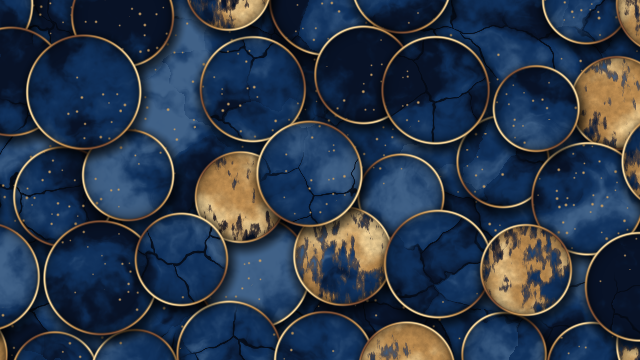
Write a Shadertoy shader that draws this pattern.

```glsl
// Overlapping gold-rimmed discs of blue ink and worn gold leaf on cracked navy stone.

const vec3 DEEP  = vec3(0.03, 0.07, 0.15);
const vec3 NAVY  = vec3(0.06, 0.19, 0.36);
const vec3 STEEL = vec3(0.25, 0.38, 0.53);
const vec3 BROWN = vec3(0.38, 0.29, 0.23);
const vec3 GOLD  = vec3(0.70, 0.52, 0.30);
const vec3 CREAM = vec3(0.91, 0.79, 0.57);

const int COLS = 9;
const int ROWS = 5;
const int ORDER_STEP = 17;   // coprime with COLS * ROWS: shuffles the stacking
const float SPACING = 0.25;
const float RIM = 0.0062;

float hash(vec2 p) {
    vec3 q = fract(p.xyx * vec3(0.1031, 0.1030, 0.0973));
    q += dot(q, q.yzx + 33.33);
    return fract((q.x + q.y) * q.z);
}

vec2 hash2(vec2 p) {
    return vec2(hash(p), hash(p + 57.3));
}

float noise(vec2 p) {
    vec2 i = floor(p), f = fract(p);
    f = f * f * (3.0 - 2.0 * f);
    return mix(mix(hash(i), hash(i + vec2(1, 0)), f.x),
               mix(hash(i + vec2(0, 1)), hash(i + vec2(1, 1)), f.x), f.y);
}

float fbm(vec2 p) {
    float sum = 0.0, amp = 0.52;
    for (int i = 0; i < 5; i++) {
        sum += amp * noise(p);
        p = mat2(1.6, 1.2, -1.2, 1.6) * p + 11.7;
        amp *= 0.5;
    }
    return sum;
}

// Voronoi plates: x = distance to the nearest seam, y = random value of the plate
vec2 plates(vec2 p) {
    vec2 cell = floor(p), near = vec2(9.0), next = vec2(9.0), id = cell;
    for (int y = -1; y <= 1; y++)
    for (int x = -1; x <= 1; x++) {
        vec2 c = cell + vec2(x, y);
        vec2 r = c + hash2(c) - p;
        if (dot(r, r) < dot(near, near)) { next = near; near = r; id = c; }
        else if (dot(r, r) < dot(next, next)) next = r;
    }
    return vec2(dot(0.5 * (near + next), normalize(next - near)), hash(id + 3.1));
}

// Cloudy blue ink; "cracking" blends in broken plates with dark seams
vec3 stone(vec2 p, float seed, float tone, float cracking, float px) {
    vec2 warp = vec2(fbm(p * 6.0 + seed), fbm(p * 6.0 + seed + 7.7)) - 0.5;
    float t = 0.5 + tone + 2.0 * (fbm(p * 4.5 + warp * 1.8 + seed) - 0.5);
    t += 0.35 * (fbm(p * 26.0 + seed) - 0.5);
    float scale = 6.5;
    vec2 plate = plates((p + warp * 0.16) * scale + seed);
    float seam = plate.x / scale;
    float presence = cracking * smoothstep(0.28, 0.6, noise(p * 7.0 + seed));
    t += cracking * 0.35 * (plate.y - 0.5) - 0.22 * presence * exp(-seam * 90.0);
    vec3 col = mix(DEEP, NAVY, smoothstep(0.0, 0.48, t));
    col = mix(col, STEEL, smoothstep(0.42, 1.0, t));
    float width = 0.0022 * noise(p * 22.0 + seed);
    return mix(col, DEEP * 0.5, 0.85 * presence * (1.0 - smoothstep(width, width + px, seam)));
}

// Gold leaf rubbed away to the ink below
vec3 goldLeaf(vec2 p, float seed, float cover, vec3 ink) {
    float wear = 0.62 * fbm(p * 8.0 + seed) + 0.38 * fbm(p * vec2(75.0, 32.0) + seed) + cover;
    vec3 leaf = mix(GOLD, CREAM, smoothstep(0.4, 0.8, fbm(p * 11.0 + seed + 5.0)));
    leaf *= 0.86 + 0.28 * fbm(p * 90.0 + seed);
    vec3 col = mix(ink, BROWN, 0.75 * smoothstep(0.37, 0.48, wear));
    return mix(col, leaf, smoothstep(0.455, 0.525, wear));
}

// Coverage of scattered gold dots
float specks(vec2 p, float scale, float density, float px) {
    vec2 cell = floor(p * scale);
    float radius = mix(0.0012, 0.0036, hash(cell + 8.0));
    vec2 centre = (cell + 0.2 + 0.6 * hash2(cell + 21.0)) / scale;
    float present = step(hash(cell + 40.0), density * smoothstep(0.3, 0.75, noise(p * 5.0 + 9.0)));
    return present * (1.0 - smoothstep(radius - px, radius + px, length(p - centre)));
}

void mainImage(out vec4 fragColor, in vec2 fragCoord) {
    vec2 p = fragCoord / iResolution.y;
    float px = 1.0 / iResolution.y;
    vec3 dotColor = mix(GOLD, CREAM, 0.3);

    vec3 col = stone(p, 4.0, 0.04, 1.0, px);
    col = mix(col, dotColor, specks(p, 38.0, 0.3, px));

    for (int k = 0; k < COLS * ROWS; k++) {
        int index = (k * ORDER_STEP) % (COLS * ROWS);
        vec2 cell = vec2(index % COLS, index / COLS);
        if (hash(cell + 71.0) < 0.12) continue;

        vec2 centre = (cell + vec2(0.5 * mod(cell.y, 2.0) - 0.5, 0.0)) * SPACING;
        centre += 0.11 * (hash2(cell + 13.0) - 0.5);
        float radius = mix(0.115, 0.165, hash(cell + 29.0));
        vec2 q = p - centre;
        float d = length(q) - radius;

        // Soft shadow cast down and to the right
        float shade = length(q - vec2(0.006, -0.012)) - radius;
        col *= 1.0 - 0.68 * (1.0 - smoothstep(-0.012, 0.034, shade));
        if (d > px) continue;

        // Face: plain ink, cracked ink or gold leaf
        float seed = 60.0 * hash(cell + 5.0);
        float kind = fract(float(index) * 0.618 + 0.2 * hash(cell + 90.0));
        float tone = mix(-0.36, 0.24, hash(cell + 37.0));
        vec3 face = stone(p, seed, tone, step(0.68, kind), px);
        if (kind < 0.29) face = goldLeaf(p, seed, mix(-0.05, 0.08, hash(cell + 64.0)), face);
        else face = mix(face, dotColor, specks(p + seed, 42.0, 0.28, px));
        face *= 1.0 - 0.42 * exp((d + RIM) * 75.0);

        // Metal rim, brightest on two opposite sides
        float angle = 6.2832 * hash(cell + 48.0);
        float shine = abs(dot(q / max(length(q), px), vec2(cos(angle), sin(angle))));
        vec3 rim = mix(vec3(0.46, 0.29, 0.19), GOLD, smoothstep(0.1, 0.6, shine));
        rim = mix(rim, CREAM, smoothstep(0.55, 1.0, shine));
        rim *= 0.75 + 0.35 * smoothstep(-RIM, -0.4 * RIM, d);
        face = mix(face, rim, smoothstep(-px, px, d + RIM));

        col = mix(col, face, 1.0 - smoothstep(-px, px, d));
    }
    fragColor = vec4(col, 1.0);
}
```
